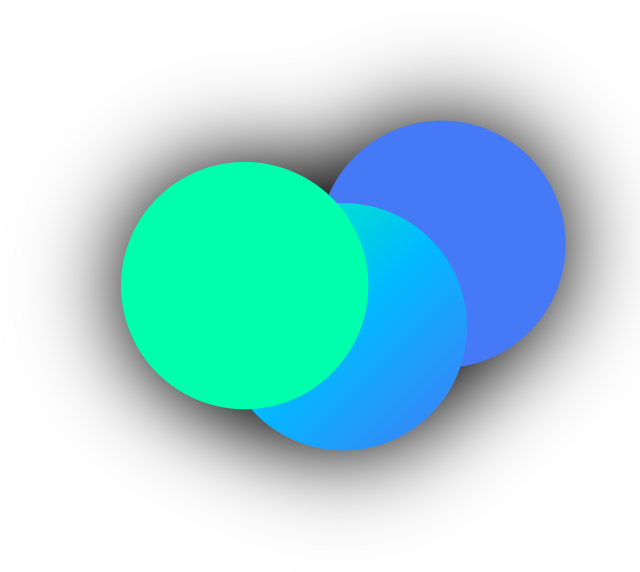
Give the GLSL for this background, as a Shadertoy shader.

```glsl
// Three overlapping discs on white: blue at the back, a diagonal gradient in
// the middle, green in front. Soft black shadows lie below all of them; each is
// a Gaussian-blurred disc, and their transparencies multiply.

const float RADIUS = 0.2162;
const vec3 GREEN = vec3(0.0, 1.0, 0.675);
const vec3 CYAN = vec3(0.0, 0.73, 1.0);
const vec3 BLUE = vec3(0.275, 0.475, 0.965);

float discDistance(vec2 p, vec2 center) {
    return length(p - center) - RADIUS;
}

// Light left by one blurred disc: a smooth normal-distribution curve
float shadowLight(float dist) {
    float x = (dist + 0.009) / 0.08;
    return 0.5 + 0.5 * tanh(0.798 * x + 0.0357 * x * x * x);
}

// Disc coverage with an edge one pixel wide
float discMask(float dist) {
    return clamp(0.5 - dist * iResolution.y, 0.0, 1.0);
}

void mainImage(out vec4 fragColor, in vec2 fragCoord) {
    // Centered coordinates, in units of the canvas height
    vec2 p = (fragCoord - 0.5 * iResolution.xy) / iResolution.y;

    vec2 middleCenter = vec2(0.0408, -0.0713);
    float back = discDistance(p, vec2(0.2132, 0.0728));
    float middle = discDistance(p, middleCenter);
    float front = discDistance(p, vec2(-0.1317, 0.0007));

    // Shadows on the white ground
    vec3 color = vec3(shadowLight(back) * shadowLight(middle) * shadowLight(front));

    // Diagonal gradient from the top left to the bottom right
    vec2 q = (p - middleCenter) / RADIUS;
    float t = 0.5 * (q.x - q.y);
    vec3 gradient = mix(CYAN, t < 0.0 ? GREEN : BLUE, min(abs(t), 1.0));

    // Discs from back to front
    color = mix(color, BLUE, discMask(back));
    color = mix(color, gradient, discMask(middle));
    color = mix(color, GREEN, discMask(front));

    fragColor = vec4(color, 1.0);
}
```
